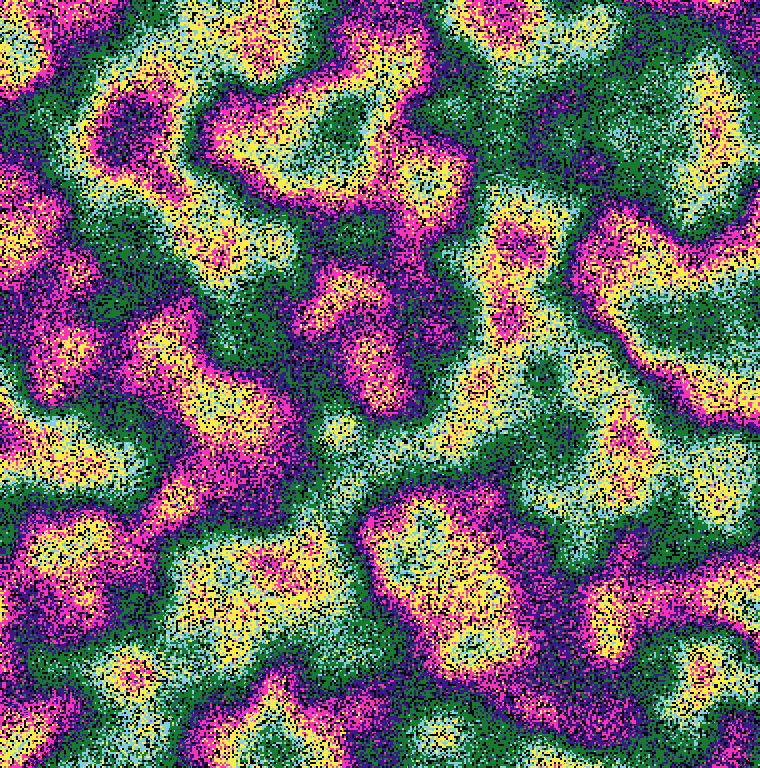
This texture is drawn by a Shadertoy shader. Its source:

```glsl
// Speckled cloud bands: many layered sine waves form an irregular phase field,
// which runs through a cycle of five colours. Each square grain jitters its
// phase before picking a colour, and a share of the grains stays black.

#define GRAINS 384.0      // grains per canvas height
#define EDGE 0.36         // softness of grain edges, in output pixels
#define WAVES 64          // sine waves in the field
#define FREQ_LOW 2.0      // slowest wave, cycles per canvas height
#define FREQ_HIGH 18.0    // fastest wave
#define RELIEF 0.265      // strength of the field, in colour cycles
#define JITTER 0.22       // largest phase shift of a grain
#define BLACK_SHARE 0.19  // share of black grains

const float TAU = 6.2831853;
const float GOLDEN_ANGLE = 2.39996;

const vec3 BLACK   = vec3(0.03, 0.04, 0.06);
const vec3 PURPLE  = vec3(0.23, 0.10, 0.53);
const vec3 MAGENTA = vec3(0.97, 0.20, 0.73);
const vec3 YELLOW  = vec3(0.98, 0.92, 0.30);
const vec3 SKY     = vec3(0.52, 0.80, 0.89);
const vec3 GREEN   = vec3(0.09, 0.48, 0.18);

// Three random values per grain
vec3 hash3(vec2 p) {
    vec3 q = fract(p.xyx * vec3(0.1031, 0.1030, 0.0973));
    q += dot(q, q.yxz + 33.33);
    return fract((q.xxy + q.yzz) * q.zyx);
}

// Isotropic field of layered sines, weaker towards high frequencies
float phaseField(vec2 p) {
    float sum = 0.0;
    for (int i = 0; i < WAVES; i++) {
        float n = float(i);
        float freq = FREQ_LOW * pow(FREQ_HIGH / FREQ_LOW, n / float(WAVES - 1));
        float angle = n * GOLDEN_ANGLE;
        float shift = hash3(vec2(n + 3.0, 17.0)).x;
        vec2 dir = vec2(cos(angle), sin(angle));
        sum += sin(TAU * (freq * dot(p, dir) + shift)) / freq;
    }
    return RELIEF * sum;
}

// Cycle of flat colour bands
vec3 bandColour(float phase) {
    float t = fract(phase);
    if (t < 0.19) return PURPLE;
    if (t < 0.39) return MAGENTA;
    if (t < 0.61) return YELLOW;
    if (t < 0.75) return SKY;
    return GREEN;
}

vec3 grainColour(vec2 cell, float phase) {
    vec3 rnd = hash3(cell + 11.0);
    if (rnd.z < BLACK_SHARE) return BLACK;
    return bandColour(phase + JITTER * (rnd.x + rnd.y - 1.0));
}

void mainImage(out vec4 fragColor, in vec2 fragCoord) {
    vec2 uv = fragCoord / iResolution.y;
    float phase = phaseField(uv);

    // Blend the four nearest grains over a narrow edge
    vec2 p = uv * GRAINS - 0.5;
    vec2 cell = floor(p);
    float width = EDGE * GRAINS / iResolution.y;
    vec2 t = clamp((p - cell - 0.5) / width + 0.5, 0.0, 1.0);
    vec3 low  = mix(grainColour(cell, phase),
                    grainColour(cell + vec2(1.0, 0.0), phase), t.x);
    vec3 high = mix(grainColour(cell + vec2(0.0, 1.0), phase),
                    grainColour(cell + vec2(1.0, 1.0), phase), t.x);
    fragColor = vec4(mix(low, high, t.y), 1.0);
}
```
